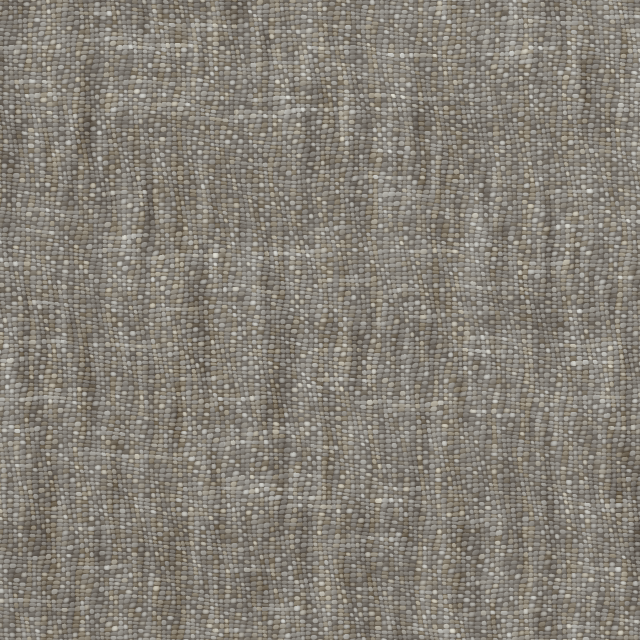
Write a WebGL 2 fragment shader that draws this texture.

```glsl
#version 300 es
precision highp float;
// Plain-weave linen: a checkerboard of rounded warp and weft grains with
// dark gaps, scattered thick slubs, and long soft vertical folds made from
// layered, phase-bent sines. Four samples per pixel smooth the edges.
uniform vec2 u_resolution;
out vec4 fragColor;

float hash(vec2 p) {
  vec3 h = fract(p.xyx * 0.1031);
  h += dot(h, h.yzx + 33.33);
  return fract((h.x + h.y) * h.z);
}

// Vertical ripples that bend, fade and return along their length
float folds(vec2 p) {
  float sum = 0.0;
  float freq = 42.0;
  for (int i = 0; i < 6; i++) {
    float k = float(i);
    float bend = 1.5 * sin(p.y * (5.0 + 2.3 * k) + p.x * 7.0 + 2.0 * k)
               + 0.8 * sin(p.y * (17.0 + 3.0 * k) - p.x * 11.0 + k * k);
    float fade = 0.6 + 0.4 * sin(p.y * (8.0 + 3.0 * k) + p.x * 13.0 + 4.0 * k);
    sum += fade * sin(p.x * freq + bend + 2.4 * k);
    freq *= 1.45;
  }
  return sum * 0.5;
}

// Thread coordinates: one unit per thread, with uneven spacing and drift
vec2 threadSpace(vec2 p) {
  vec2 q = p * vec2(118.0, 148.0);
  q.x += 0.5 * sin(p.y * 23.0 + p.x * 9.0) + 0.22 * sin(p.y * 61.0 + p.x * 120.0);
  q.y += 0.5 * sin(p.x * 19.0 + p.y * 8.0) + 0.2 * sin(p.x * 73.0 + p.y * 131.0);
  return q;
}

vec3 cloth(vec2 p) {
  vec2 q = threadSpace(p);
  vec2 cell = floor(q);
  vec2 c = fract(q) - 0.5;
  float warpOver = mod(cell.x + cell.y, 2.0);
  float grainRnd = hash(cell + 7.0);
  float rowRnd = hash(vec2(cell.y, 211.0));
  float colRnd = hash(vec2(cell.x, 83.0));

  // Slubs: short thick stretches of a weft thread
  float stretch = floor(q.x / 9.0 + rowRnd * 17.0);
  float slub = step(0.94, hash(vec2(stretch, cell.y + 300.0)));

  // Rounded grain, upright for warp and lying flat for weft
  vec2 size = mix(vec2(0.66, 0.46), vec2(0.55, 0.6), warpOver);
  size *= 0.92 + 0.18 * hash(cell + 51.0) + 0.15 * slub;
  c.y += c.x * 0.25 * (grainRnd - 0.3);
  float height = 1.0 - dot(c / size, c / size);

  float body = mix(0.49, 0.64, warpOver) + 0.3 * (grainRnd - 0.5);
  body += 0.12 * slub + 0.1 * (rowRnd - 0.5) + 0.08 * (colRnd - 0.5);
  body += 0.22 * (c.y - c.x * 0.4);
  float glint = step(0.6, hash(cell + 97.0)) * warpOver;
  body += 0.2 * glint * smoothstep(0.5, 1.0, height);
  float tone = mix(0.17, body, smoothstep(-0.05, 0.55, height));

  // Folds, faint crosswise creases and broad light
  tone += 0.1 * folds(p);
  tone += 0.025 * sin(p.y * 21.0 + sin(p.x * 5.0) + 1.0);
  tone += 0.02 * sin(p.y * 67.0 + 2.0 * sin(p.x * 9.0));
  tone += 0.035 * (p.x + p.y - 1.0);

  // Brown shadow to pale grey, with undyed beige fibres
  vec3 color = mix(vec3(0.30, 0.27, 0.24), vec3(0.76, 0.76, 0.74), tone);
  float beige = smoothstep(0.35, 0.95, 0.6 * hash(cell + 19.0) + 0.4 * colRnd);
  return color + beige * vec3(0.015, -0.005, -0.045);
}

void main() {
  vec3 sum = vec3(0.0);
  for (int i = 0; i < 4; i++) {
    vec2 offset = vec2(i % 2, i / 2) * 0.5 - 0.25;
    sum += cloth((gl_FragCoord.xy + offset) / u_resolution.y);
  }
  fragColor = vec4(clamp(sum * 0.25, 0.0, 1.0), 1.0);
}
```
